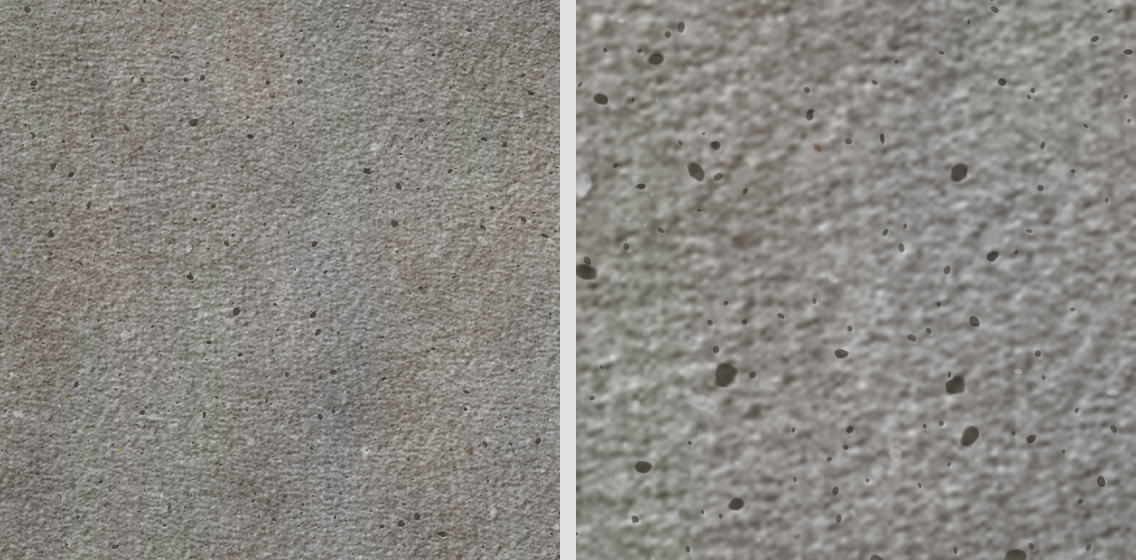
Left, the full canvas; right, a detail of the centre.
Write a WebGL 2 fragment shader that draws this texture.

```glsl
#version 300 es
precision highp float;

uniform vec2 u_resolution;
out vec4 fragColor;

float hash(vec2 p) {
    return fract(sin(dot(p, vec2(127.1, 311.7))) * 43758.5453);
}

mat2 rotation(float angle) {
    float c = cos(angle), s = sin(angle);
    return mat2(c, s, -s, c);
}

float noise(vec2 p) {
    vec2 cell = floor(p);
    vec2 f = fract(p);
    vec2 w = f * f * (3.0 - 2.0 * f);
    float low = mix(hash(cell), hash(cell + vec2(1.0, 0.0)), w.x);
    float high = mix(hash(cell + vec2(0.0, 1.0)), hash(cell + vec2(1.0)), w.x);
    return mix(low, high, w.y);
}

// Layered noise, centred on zero
float fbm(vec2 p) {
    float sum = 0.0, weight = 0.5;
    for (int i = 0; i < 5; i++) {
        sum += weight * (noise(p) - 0.5);
        p = rotation(0.6) * p * 2.1 + 17.3;
        weight *= 0.6;
    }
    return sum;
}

// Slope of a noise height field towards the upper left
float relief(vec2 p, float cells, float angle) {
    mat2 turn = rotation(angle);
    vec2 stretch = vec2(0.75, 1.15) * cells;
    vec2 lightStep = vec2(-0.5, 0.6) / cells;
    return noise(turn * p * stretch) - noise(turn * (p + lightStep) * stretch);
}

// Coverage of scattered, ragged oval spots
float spots(vec2 p, float cells, float share, vec2 radii, float seed) {
    vec2 home = floor(p * cells);
    float ragged = 0.7 + 0.6 * noise(p * 230.0 + seed);
    float pixel = 0.7 / u_resolution.y;
    float cover = 0.0;
    for (int y = -1; y <= 1; y++) {
        for (int x = -1; x <= 1; x++) {
            vec2 id = home + vec2(x, y);
            float present = step(hash(id + seed), share);
            vec2 centre = id + vec2(hash(id + seed + 3.1), hash(id + seed + 7.7));
            vec2 d = rotation(6.283 * hash(id + seed + 11.3)) * (p - centre / cells);
            d.y *= 1.0 + 0.9 * hash(id + seed + 15.9);
            float size = hash(id + seed + 19.7);
            float radius = mix(radii.x, radii.y, size * size);
            float edge = max(0.25 * radius, pixel);
            float inside = 1.0 - smoothstep(radius - edge, radius + edge, length(d) * ragged);
            cover = max(cover, present * inside);
        }
    }
    return cover;
}

float pits(vec2 p) {
    float large = spots(p, 26.0, 0.24, vec2(0.0025, 0.0068), 2.3);
    float small = spots(p, 72.0, 0.15, vec2(0.0013, 0.0028), 41.9);
    return max(large, 0.8 * small);
}

void main() {
    vec2 p = gl_FragCoord.xy / u_resolution.y;

    // Broad stains and vertical weathering
    float stain = fbm(p * 5.0 + 3.7);
    float streak = noise(p * vec2(13.0, 2.6) + 8.1) - 0.5;
    float tint = fbm(p * vec2(6.0, 3.0) + 31.4);

    // Sandy grain lit from the upper left
    float grain = 0.21 * relief(p, 165.0, 0.5);
    grain += 0.10 * relief(p + 5.3, 260.0, -0.4);
    grain += 0.13 * (noise(p * 290.0) - 0.5);
    grain += 0.09 * (noise(p * 75.0 + 9.2) - 0.5);

    float tone = 0.522 + 0.13 * stain + 0.03 * streak + grain;
    float warmth = mix(0.028, 0.010, smoothstep(0.3, 0.66, tone));
    vec3 color = tone + warmth * vec3(1.0, 0.0, -1.0);
    color += tint * vec3(0.035, 0.0, -0.03);
    color += vec3(-0.012, 0.006, -0.008) * smoothstep(0.1, 0.45, streak);

    // Pale flecks gathered along the streaks
    float gathered = smoothstep(-0.1, 0.35, noise(p * vec2(9.0, 4.0) + 22.6) - 0.5);
    float flecks = spots(p, 62.0, 0.22, vec2(0.0015, 0.0045), 63.1);
    color = mix(color, vec3(0.65, 0.66, 0.67) + grain, 0.7 * flecks * gathered);

    // Exposed stones, rust and lichen
    float stones = spots(p, 19.0, 0.13, vec2(0.0022, 0.0095), 87.5);
    color = mix(color, vec3(0.70, 0.70, 0.695) + 0.6 * grain, 0.85 * stones);
    float rust = spots(p, 17.0, 0.12, vec2(0.002, 0.007), 105.2);
    color = mix(color, vec3(0.43, 0.36, 0.28) + grain, 0.6 * rust);
    float lichen = spots(p, 8.0, 0.10, vec2(0.003, 0.007), 133.8);
    color = mix(color, vec3(0.55, 0.49, 0.27) + grain, 0.7 * lichen);

    // Air holes with a lit lower right rim
    float hole = pits(p);
    float rim = max(pits(p + vec2(-0.0016, 0.0018)) - hole, 0.0);
    color += 0.07 * rim;
    color = mix(color, vec3(0.27, 0.25, 0.225) + 0.4 * grain, 0.88 * hole);

    fragColor = vec4(clamp(color, 0.0, 1.0), 1.0);
}
```
